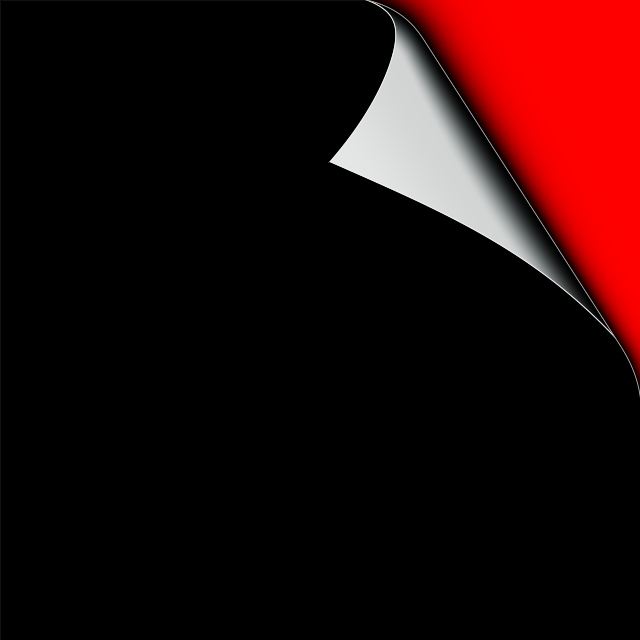
Reproduce this background procedurally as a Shadertoy shader.

```glsl
// A black sheet whose upper right corner peels back over a red ground.
// Three analytic curves (roll, side and lower edge) give signed distances,
// which drive the masks, the shading of the curl and its cast shadow.

const vec3 RED       = vec3(0.995, 0.0, 0.0);
const vec3 PAPER     = vec3(0.825, 0.832, 0.83);
const vec3 RIM_LIGHT = vec3(0.97);
const vec3 ROLL_RIM  = vec3(0.68, 0.66, 0.66);
const vec3 BORDER    = vec3(0.07);

const vec2  ROLL_START  = vec2(0.664, 0.935);
const vec2  ROLL_DIR    = vec2(0.5406, -0.8413);
const float ROLL_LENGTH = 0.56;
const float HEAD_LENGTH = 0.104;
const float TAIL_LENGTH = 0.087;
const float TIP_X       = 0.5156;
const float TIP_DEPTH   = 0.2526;

// Coverage of the positive side of a signed distance
float coverage(float dist, float pixel) {
    return smoothstep(-0.5 * pixel, 0.5 * pixel, dist);
}

// Thin line of a given half width around distance zero
float hairline(float dist, float halfWidth, float pixel) {
    return coverage(halfWidth - abs(dist), pixel);
}

// Height difference to a curve, corrected by the slope of the curve
float slopeDistance(float difference, float slope) {
    return difference * inversesqrt(1.0 + slope * slope);
}

// Height and slope of a power curve that runs on straight after its length
vec2 bendCurve(float run, float len, float strength) {
    float bent = clamp(run, 0.0, len);
    float slope = 2.4 * strength * pow(bent, 1.4);
    float height = strength * pow(bent, 2.4) + slope * max(run - len, 0.0);
    return vec2(height, slope);
}

// Distance beyond the roll: straight in the middle, bent at both ends
float rollDistance(float along, float across) {
    vec2 bend = bendCurve(-along, HEAD_LENGTH, 9.5)
              + bendCurve(along - ROLL_LENGTH, TAIL_LENGTH, 5.7);
    return slopeDistance(across + bend.x, bend.y);
}

// Distance to the right of the side edge, which hooks left near the top
float sideDistance(float x, float depth) {
    float hook = 0.0563 * exp(-depth / 0.0214);
    float edge = 0.6293 - 0.028 * depth - 1.67 * depth * depth - hook;
    float slope = -0.028 - 3.34 * depth + hook / 0.0214;
    return slopeDistance(x - edge, slope);
}

// Distance above the lower edge, which steepens to the right
float lowerDistance(float x, float depth) {
    float run = max(x - TIP_X, 0.0);
    float edge = TIP_DEPTH + 0.44 * run + 1.33 * pow(run, 3.5);
    float slope = 0.44 + 4.655 * pow(run, 2.5);
    return slopeDistance(edge - depth, slope);
}

// Red ground, darkened by the shadow next to the roll
vec3 groundColor(float dist, float progress) {
    float reach = mix(0.029, 0.016, progress);
    return RED * (1.0 - exp(-pow(max(dist, 0.0) / reach, 1.25)));
}

// Underside of the sheet: dark at the roll, lighter towards the tip
vec3 flapColor(float dist, float progress) {
    float reach = 0.045 + 0.08 * progress * (1.0 - progress);
    float tone = smoothstep(0.0, reach, dist);
    float lift = 0.07 * smoothstep(0.06, 0.21, dist);
    vec3 coolTint = vec3(-0.012, 0.003, 0.006) * tone * (1.0 - tone) * 4.0;
    return PAPER * tone + lift + coolTint;
}

void mainImage(out vec4 fragColor, in vec2 fragCoord) {
    vec2 p = fragCoord / iResolution.xy;
    float pixel = 1.0 / min(iResolution.x, iResolution.y);
    float depth = 1.0 - p.y;

    // Position along and across the roll
    vec2 fromStart = p - ROLL_START;
    float along = dot(fromStart, ROLL_DIR);
    float across = dot(fromStart, vec2(-ROLL_DIR.y, ROLL_DIR.x));
    float progress = clamp(along / ROLL_LENGTH, 0.0, 1.0);

    float roll = rollDistance(along, across);
    float outline = min(sideDistance(p.x, depth), lowerDistance(p.x, depth));
    float flap = min(outline, -roll);

    // Black sheet with a faint border, then ground and flap
    vec3 color = BORDER * hairline(min(p.x, depth), 0.0013, pixel);
    color = mix(color, groundColor(roll, progress), coverage(roll, pixel));
    color = mix(color, flapColor(-roll, progress), coverage(flap, pixel));

    // Paper thickness catches light along the free edges and the roll
    float freeRim = hairline(outline, 0.0009, pixel) * coverage(-roll, pixel);
    color = mix(color, RIM_LIGHT, 0.9 * freeRim);
    color = mix(color, ROLL_RIM, 0.9 * hairline(roll, 0.0008, pixel));

    fragColor = vec4(clamp(color, 0.0, 1.0), 1.0);
}
```
